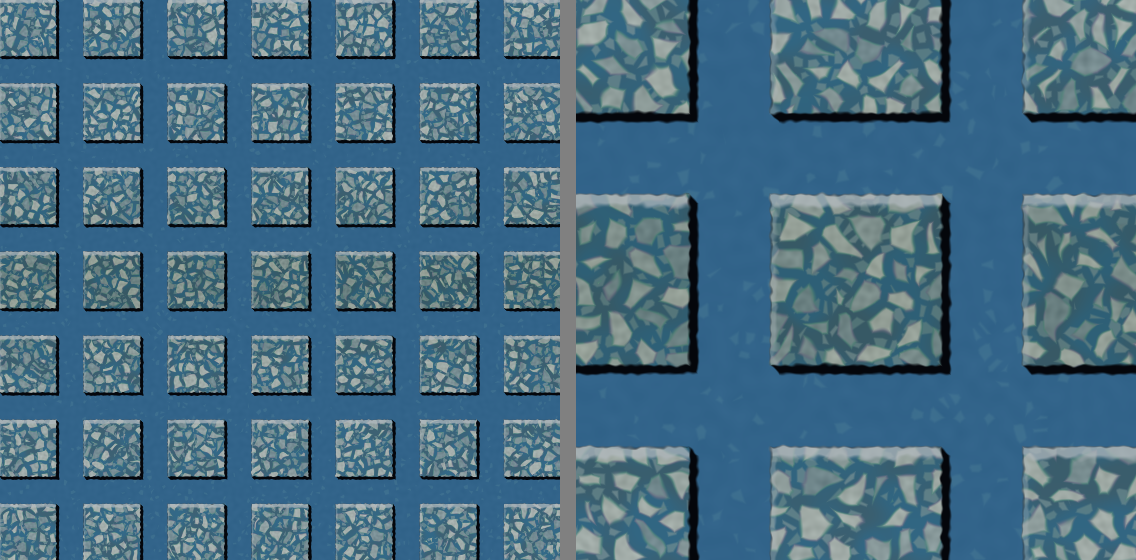
Left, the full canvas; right, a detail of the centre.
Reproduce this pattern procedurally as a three.js fragment shader.

```glsl
// Raised square terrazzo tiles on a blue ground, 6.66 repeats each way.
// Each tile is a box with a pale top bevel and a dark lower right side;
// its stones are Voronoi cells whose sides are pulled in by random amounts.
varying vec2 vUv;

vec2 hash2(vec2 p) {
  vec2 k = vec2(dot(p, vec2(127.1, 311.7)), dot(p, vec2(269.5, 183.3)));
  return fract(sin(k) * 43758.5);
}

float corner(vec2 cell, vec2 f, vec2 o) {
  return dot(hash2(cell + o) * 2.0 - 1.0, f - o);
}

float gradientNoise(vec2 p) {
  vec2 c = floor(p), f = fract(p);
  vec2 u = f * f * f * (f * (f * 6.0 - 15.0) + 10.0);
  vec2 e = vec2(1.0, 0.0);
  return mix(mix(corner(c, f, e.yy), corner(c, f, e.xy), u.x),
             mix(corner(c, f, e.yx), corner(c, f, e.xx), u.x), u.y);
}

// x: depth inside the nearest stone, y: random value of that stone
vec2 stones(vec2 p) {
  vec2 cell = floor(p), f = fract(p);
  vec2 home = vec2(0.0), seed = vec2(0.0);
  float nearest = 9.0;
  for (int j = -1; j <= 1; j++) {
    for (int i = -1; i <= 1; i++) {
      vec2 o = vec2(float(i), float(j));
      vec2 r = o + hash2(cell + o) - f;
      if (dot(r, r) < nearest) {
        nearest = dot(r, r);
        seed = r;
        home = o;
      }
    }
  }
  float depth = 9.0;
  for (int j = -2; j <= 2; j++) {
    for (int i = -2; i <= 2; i++) {
      vec2 o = home + vec2(float(i), float(j));
      vec2 r = o + hash2(cell + o) - f;
      vec2 across = r - seed;
      if (dot(across, across) > 0.0001) {
        float inset = 0.02 + 0.22 * hash2(cell + o + 7.3 * (cell + home)).x;
        depth = min(depth, dot(0.5 * (seed + r), normalize(across)) - inset);
      }
    }
  }
  return vec2(depth, hash2(cell + home + 31.7).y);
}

vec3 terrazzo(vec2 p) {
  float cloud = gradientNoise(p * 5.0);
  vec3 color = mix(vec3(0.20, 0.41, 0.53), vec3(0.24, 0.38, 0.45),
                   smoothstep(-0.25, 0.3, cloud));

  // Fine shards between the larger stones
  vec2 shard = stones(p * 17.0 + 5.3);
  float shardMask = smoothstep(0.0, 0.18, shard.x) * step(0.4, shard.y);
  color = mix(color, mix(vec3(0.33, 0.50, 0.52), vec3(0.48, 0.58, 0.61), shard.y),
              0.75 * shardMask);

  // Large stones with a green or mauve rim
  vec2 bend = vec2(gradientNoise(p * 9.0), gradientNoise(p * 9.0 + 40.0));
  vec2 stone = stones(p * 8.0 + 0.35 * bend);
  vec3 body = mix(vec3(0.46, 0.55, 0.58), vec3(0.65, 0.69, 0.68),
                  smoothstep(0.1, 0.7, stone.y));
  body += 0.09 * gradientNoise(p * 28.0);
  vec3 rim = mix(vec3(0.33, 0.54, 0.51), vec3(0.43, 0.45, 0.55),
                 smoothstep(-0.05, 0.2, gradientNoise(p * 12.0 + 9.0)));
  body = mix(rim, body, smoothstep(0.03, 0.14, stone.x));
  return mix(color, body, smoothstep(-0.01, 0.09, stone.x));
}

void main() {
  vec2 p = (vUv - 0.5) * 6.66 + 0.5;
  vec2 q = fract(p) - 0.5;

  // Blue ground with sparse faint flecks
  vec3 color = vec3(0.195, 0.39, 0.54) + 0.018 * gradientNoise(p * 14.0);
  vec2 fleck = stones(p * 15.0 + 70.0);
  color = mix(color, vec3(0.32, 0.52, 0.60),
              0.33 * smoothstep(0.03, 0.25, fleck.x) * step(0.8, fleck.y));

  // Dark side, cut on the diagonal where it meets the face
  float chip = 0.012 * gradientNoise(p * 26.0);
  vec2 side = abs(q - vec2(0.0175, -0.0175)) - 0.3555;
  float sideDist = max(max(side.x, side.y), abs(q.x + q.y) - 0.676) + chip;
  color = mix(color, vec3(0.015, 0.025, 0.045),
              1.0 - smoothstep(-0.007, 0.007, sideDist));

  // Stone face, a little duller along the middle row
  vec3 face = terrazzo(p);
  float middle = exp(-9.0 * pow((vUv.y - 0.5) * 2.5, 2.0));
  face *= mix(vec3(1.0), vec3(0.90, 0.91, 0.87), middle);

  // Worn bevel: bright at the top, faint at the left
  float wear = 0.025 * gradientNoise(p * 22.0 + 15.0);
  float top = smoothstep(0.282, 0.307, q.y + wear);
  top *= smoothstep(0.0, 0.02, 0.645 - q.x - q.y + 0.02);
  float left = 1.0 - smoothstep(-0.325, -0.308, q.x + wear);
  face = mix(face, vec3(0.70, 0.73, 0.75), max(0.72 * top, 0.35 * left));
  float faceDist = max(abs(q.x), abs(q.y)) - 0.338 + 1.4 * chip;
  color = mix(color, face, 1.0 - smoothstep(-0.007, 0.007, faceDist));

  gl_FragColor = vec4(color, 1.0);
}
```
